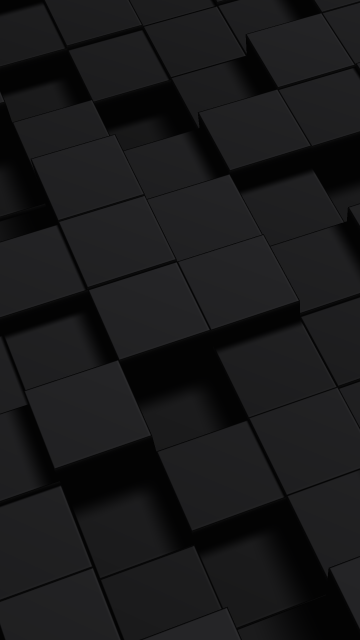
Give the GLSL for this background, as a Shadertoy shader.

```glsl
const vec3 SHADOW = vec3(0.012, 0.012, 0.013);
const vec3 DIM = vec3(0.105, 0.105, 0.109);
const vec3 LIT = vec3(0.142, 0.142, 0.150);

// Perspective grid: screen position of one corner, then its two axes
const vec2 CORNER = vec2(0.340, 1.035);
const vec2 ACROSS = vec2(0.259, -0.069);
const vec2 DOWN = vec2(0.0764, 0.165);
const vec2 LIFT = vec2(-0.0162, -0.0532);
const vec3 SHRINK = vec3(0.015, -0.035, -0.02);

const float CEILING = 1.3;
const int MAX_CELLS = 8;
const int SAMPLES = 3;

float hash(vec2 p) {
    return fract(sin(dot(p, vec2(127.1, 311.7))) * 43758.5453);
}

// Blocks are sunken, level or raised, each with a little variation
float blockHeight(vec2 cell) {
    float kind = hash(cell);
    float vary = hash(cell + 19.7);
    if (kind < 0.24) return -2.3 + 0.5 * vary;
    if (kind > 0.70) return 0.8 + 0.4 * vary;
    return -0.5 * vary;
}

// Soft shadow from a neighbour standing higher by rise
float neighbourLight(float rise, float dist, float reach) {
    float span = max(rise, 0.0) * reach;
    return smoothstep(0.25 * span, 1.3 * span + 0.001, dist);
}

vec3 shadeTop(vec2 cell, vec2 local, float height, float screenY) {
    float right = blockHeight(cell + vec2(1.0, 0.0)) - height;
    float back = blockHeight(cell - vec2(0.0, 1.0)) - height;
    float light = neighbourLight(right, 1.0 - local.x, 0.20)
                * neighbourLight(back, local.y, 0.09);

    // Satin face: height, position and a faint tone per block
    float tone = 0.30 + 0.28 * height + 0.22 * screenY;
    tone += 0.25 * (hash(cell + 5.3) - 0.5) + 0.25 * (local.x - local.y);
    vec3 color = mix(DIM, LIT, clamp(tone, -0.6, 1.1));

    // Bevel catches light on the right and front, then a dark seam
    vec2 rim = 1.0 - local;
    float bevel = smoothstep(0.035, 0.012, rim.x)
                + 0.45 * smoothstep(0.04, 0.012, rim.y);
    color += 0.035 * min(bevel, 1.0);
    vec2 border = min(local, rim);
    float seam = smoothstep(0.002, 0.016, min(border.x, border.y));
    return mix(SHADOW, color, light * seam);
}

vec3 shadeWall(float depth, bool front) {
    float glow = exp(-depth * 9.0) * (front ? 0.045 : 0.025);
    return SHADOW + glow;
}

// Walks the view ray down through the grid of blocks
vec3 traceBlocks(vec2 screen) {
    mat2 toGrid = inverse(mat2(ACROSS - screen * SHRINK.x,
                               DOWN - screen * SHRINK.y));
    vec2 slope = toGrid * (screen * SHRINK.z - LIFT);
    vec2 pos = toGrid * (screen - CORNER) + slope * CEILING;
    vec2 dir = -slope + 1e-6;
    float level = CEILING;
    bool front = true;

    for (int i = 0; i < MAX_CELLS; i++) {
        vec2 cell = floor(pos);
        float height = blockHeight(cell);
        if (level < height) return shadeWall(height - level, front);

        vec2 exits = (cell + step(0.0, dir) - pos) / dir;
        float travel = min(exits.x, exits.y);
        if (level - travel <= height) {
            vec2 local = pos + dir * (level - height) - cell;
            return shadeTop(cell, local, height, screen.y);
        }
        front = exits.y < exits.x;
        travel += 1e-4;
        pos += dir * travel;
        level -= travel;
    }
    return SHADOW;
}

void mainImage(out vec4 fragColor, in vec2 fragCoord) {
    vec3 color = vec3(0.0);
    // Average several rays for smooth edges
    for (int y = 0; y < SAMPLES; y++) {
        for (int x = 0; x < SAMPLES; x++) {
            vec2 offset = (vec2(x, y) + 0.5) / float(SAMPLES) - 0.5;
            vec2 point = fragCoord + offset;
            point.y = iResolution.y - point.y;
            color += traceBlocks(point / iResolution.x);
        }
    }
    fragColor = vec4(color / float(SAMPLES * SAMPLES), 1.0);
}
```
